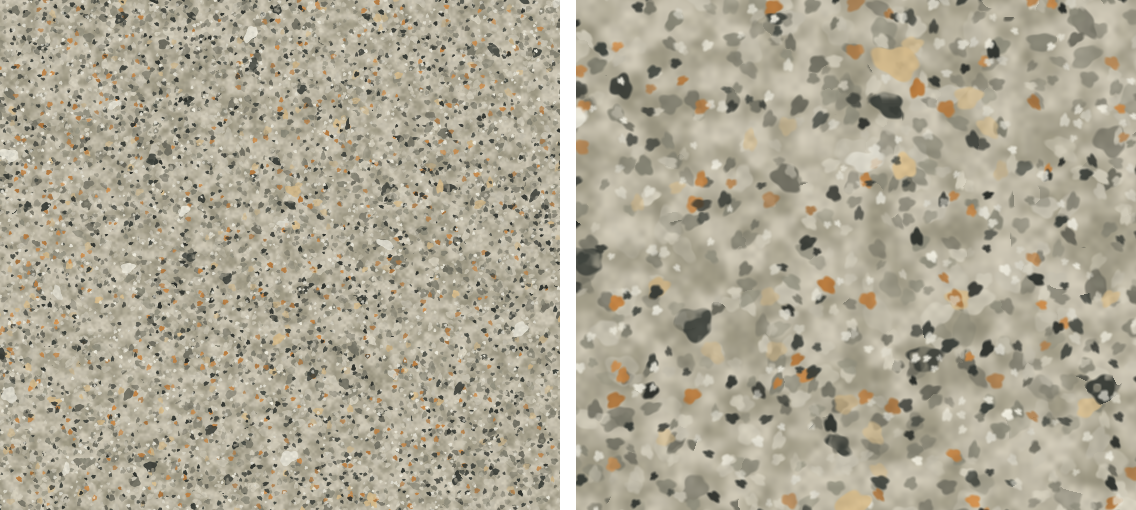
Left: the whole. Right: its middle third, enlarged.
This texture is drawn by a Shadertoy shader. Its source:

```glsl
// Speckled granite composite: fine grey, black, orange and pale grains in a beige binder.

// Colours
const vec3 BINDER_SHADE = vec3(0.605, 0.585, 0.505);
const vec3 BINDER_LIGHT = vec3(0.795, 0.770, 0.700);
const vec3 PALE   = vec3(0.790, 0.770, 0.705);
const vec3 GREY   = vec3(0.470, 0.465, 0.410);
const vec3 BLACK  = vec3(0.205, 0.220, 0.200);
const vec3 ORANGE = vec3(0.730, 0.490, 0.250);
const vec3 TAN    = vec3(0.810, 0.710, 0.530);
const vec3 WHITE  = vec3(0.890, 0.880, 0.830);

// Tuning, in units of the canvas height
const float EDGE = 0.0026;         // softness of grain outlines
const float CLUSTER_SCALE = 17.0;  // patches where dark grains gather
const float CLUSTER_GAIN = 1.5;
const float MOTTLE_SCALE = 62.0;   // cloudiness of the binder
const float GRIT_SCALE = 210.0;    // finest surface grit
const float GRIT_GAIN = 0.09;
const float TAU = 6.2831853;

float hash(vec2 p) {
    return fract(sin(dot(p, vec2(127.1, 311.7))) * 43758.5453);
}

float noise(vec2 p) {
    vec2 i = floor(p), f = fract(p);
    f = f * f * (3.0 - 2.0 * f);
    return mix(mix(hash(i), hash(i + vec2(1, 0)), f.x),
               mix(hash(i + vec2(0, 1)), hash(i + vec2(1, 1)), f.x), f.y);
}

// Scattered lumpy ellipses: x is coverage, y a random tone of the top grain.
// radii holds the smallest and largest radius, in cells.
vec2 grains(vec2 uv, float cells, float chance, vec2 radii, float stretch, float seed) {
    vec2 p = uv * cells + seed * 7.31;
    vec2 home = floor(p);
    float soft = max(EDGE, 1.0 / iResolution.y) * cells * 0.5;
    vec2 best = vec2(0.0);
    for (int y = -1; y <= 1; y++)
    for (int x = -1; x <= 1; x++) {
        vec2 cell = home + vec2(x, y);
        vec2 key = cell + seed * 13.7;
        if (hash(key) > chance) continue;
        vec2 centre = cell + 0.1 + 0.8 * vec2(hash(key + 31.3), hash(key + 57.9));
        float turn = TAU * hash(key + 83.1);
        float tone = hash(key + 19.7);
        float longness = 1.0 + stretch * hash(key + 45.2);
        vec2 d = p - centre;
        d = mat2(cos(turn), -sin(turn), sin(turn), cos(turn)) * d;
        d *= vec2(1.0 / longness, longness);
        float a = atan(d.y, d.x + 1e-5);
        float lumps = 1.0 + 0.13 * sin(3.0 * a + turn * 5.0) + 0.08 * sin(5.0 * a + tone * TAU);
        float radius = mix(radii.x, radii.y, hash(key + 71.4)) * lumps;
        float cover = 1.0 - smoothstep(-soft, soft, length(d) - radius);
        if (cover > best.x) best = vec2(cover, tone);
    }
    return best;
}

// Lays one grain layer over a colour, with varied brightness and opacity.
vec3 lay(vec3 base, vec3 tint, vec2 grain, float vary, float minOpacity) {
    vec3 shade = tint * (1.0 + vary * (grain.y - 0.5));
    return mix(base, shade, grain.x * mix(minOpacity, 1.0, fract(grain.y * 7.7)));
}

void mainImage(out vec4 fragColor, in vec2 fragCoord) {
    vec2 uv = fragCoord / iResolution.y;
    float grit = noise(uv * GRIT_SCALE + 9.0);
    float cluster = 0.6 * noise(uv * CLUSTER_SCALE) + 0.4 * noise(uv * CLUSTER_SCALE * 2.3 + 40.0);
    float gather = max(0.2, 1.0 + CLUSTER_GAIN * (cluster - 0.5));

    // Cloudy binder
    float mottle = 0.65 * noise(uv * MOTTLE_SCALE) + 0.35 * noise(uv * MOTTLE_SCALE * 2.1 + 5.0);
    vec3 col = mix(BINDER_SHADE, BINDER_LIGHT, smoothstep(0.08, 0.85, mottle));

    // Translucent pale and grey grains
    col = lay(col, PALE, grains(uv, 48.0, 0.28, vec2(0.20, 0.48), 0.35, 1.0), 0.12, 0.35);
    col = lay(col, GREY, grains(uv, 40.0, 0.20 * gather, vec2(0.20, 0.42), 0.30, 2.0), 0.35, 0.30);
    col = lay(col, GREY, grains(uv, 76.0, 0.30 * gather, vec2(0.20, 0.46), 0.30, 3.0), 0.45, 0.40);
    col = lay(col, PALE, grains(uv, 85.0, 0.22, vec2(0.22, 0.44), 0.30, 4.0), 0.12, 0.40);

    // Tan and orange grains
    col = lay(col, TAN, grains(uv, 50.0, 0.07, vec2(0.20, 0.42), 0.30, 5.0), 0.10, 0.45);
    col = lay(col, ORANGE, grains(uv, 78.0, 0.085, vec2(0.22, 0.42), 0.25, 6.0), 0.25, 0.65);

    // Black grains, the large ones broken by pale flecks
    vec2 lump = grains(uv, 27.0, 0.07 * gather, vec2(0.16, 0.32), 0.40, 7.0);
    lump.x *= 1.0 - 0.6 * smoothstep(0.55, 0.85, noise(uv * 150.0 + 3.0));
    col = lay(col, BLACK, lump, 0.30, 0.80);
    col = lay(col, BLACK, grains(uv, 82.0, 0.17 * gather, vec2(0.18, 0.42), 0.30, 8.0), 0.50, 0.65);

    // Bright beads
    col = lay(col, WHITE, grains(uv, 105.0, 0.12, vec2(0.20, 0.38), 0.15, 9.0), 0.10, 0.50);

    // Rare large chips
    col = lay(col, TAN, grains(uv, 13.0, 0.05, vec2(0.10, 0.17), 0.50, 10.0), 0.08, 0.80);
    col = lay(col, WHITE, grains(uv, 9.0, 0.15, vec2(0.08, 0.14), 0.55, 11.0), 0.06, 0.75);

    col *= 1.0 + GRIT_GAIN * (grit - 0.5);
    fragColor = vec4(col, 1.0);
}
```
